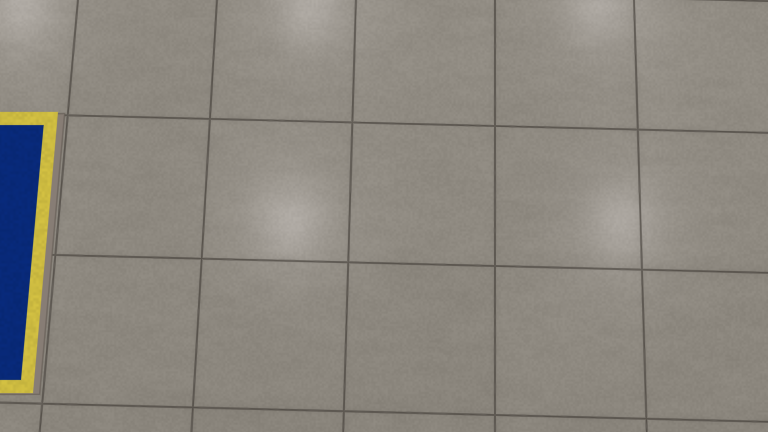
Reproduce this texture procedurally as a Shadertoy shader.

```glsl
// Large greige floor tiles seen in slight perspective, with thin dark grout,
// soft reflections of ceiling lamps, and a framed blue panel at the left edge.
// Tile coordinates come from a projective map; grain and wear come from noise.

float hash(vec2 p) {
    p = fract(p * vec2(0.1031, 0.1137));
    p += dot(p, p.yx + 33.33);
    return fract((p.x + p.y) * p.x * 7.31 + p.y * 13.7);
}

float noise(vec2 p) {
    vec2 i = floor(p), f = fract(p);
    f = f * f * (3.0 - 2.0 * f);
    return mix(mix(hash(i), hash(i + vec2(1, 0)), f.x),
               mix(hash(i + vec2(0, 1)), hash(i + vec2(1, 1)), f.x), f.y);
}

// Coverage of the region where distance d is negative
float cover(float d, float pixel) {
    return smoothstep(0.75 * pixel, -0.75 * pixel, d);
}

// Column and row coordinates; whole numbers lie on the grout
vec2 tileCoords(vec2 p) {
    float across = p.x - 1.1458;
    float down = p.y - 0.2917 - 0.025 * across;
    return vec2(across / (0.3218 + 0.0295 * p.y),
                down / (0.3142 + 0.0303 * down));
}

// Two rows of lamp reflections, each a bright core in a wide halo
float lampGlow(vec2 p) {
    float glow = 0.0;
    for (int row = 0; row < 2; row++) {
        for (int i = 0; i < 3; i++) {
            float r = float(row), n = float(i);
            vec2 lamp = vec2(mix(0.05, -0.09, r) + mix(0.67, 0.765, r) * n,
                             mix(0.015, 0.515, r));
            vec2 q = (p - lamp) * vec2(1.0, 0.9);
            float d2 = dot(q, q);
            glow += 0.65 * exp(-d2 / 0.006) + 0.35 * exp(-d2 / 0.03);
        }
    }
    return glow;
}

void mainImage(out vec4 fragColor, in vec2 fragCoord) {
    // Units of canvas height, with y pointing down
    float pixel = 1.0 / iResolution.y;
    vec2 p = fragCoord * pixel;
    p.y = 1.0 - p.y;

    // Tile surface: shade per tile, faint streaks and fine grain
    vec2 uv = tileCoords(p);
    float tileShade = hash(floor(uv) + 17.0) - 0.5;
    vec3 color = vec3(0.555, 0.535, 0.500) - 0.018 * (p.y - 0.4);
    color += 0.010 * tileShade;
    color += 0.018 * (noise(uv * vec2(5.0, 14.0) + 40.0) - 0.5);
    color += 0.030 * (noise(p * 210.0) - 0.5);

    // Lamp reflections, slightly cooler than the tile
    float glow = lampGlow(p) * (1.0 + 0.2 * tileShade);
    color += vec3(0.125, 0.125, 0.135) * glow;

    // Grout with uneven width and tone
    vec2 toLine = abs(fract(uv + 0.5) - 0.5) * (0.3218 + 0.0295 * p.y);
    float wear = noise(p * 75.0);
    float lineDist = min(toLine.x, toLine.y);
    float grout = cover(lineDist - 0.0019 - 0.0009 * wear, pixel);
    vec3 groutColor = vec3(0.31, 0.29, 0.265) + 0.07 * wear + 0.05 * glow;
    color *= 1.0 - 0.05 * exp(-lineDist / 0.006);
    color = mix(color, groutColor, 0.9 * grout);

    // Slanted panel: edge strip and shadow, yellow frame, blue field
    float slantedX = p.x + 0.089 * (p.y - 0.259);
    float panel = max(slantedX - 0.1343, abs(p.y - 0.5845) - 0.3255);
    float side = max(slantedX - 0.1500, abs(p.y - 0.5880) - 0.3250);
    color = mix(color, vec3(0.53, 0.49, 0.46), cover(side, pixel));
    color = mix(color, vec3(0.40, 0.37, 0.34),
                0.7 * cover(abs(side) - 0.0018, pixel));
    float tone = 0.96 + 0.08 * noise(p * 150.0);
    color = mix(color, vec3(0.80, 0.73, 0.25) * tone, cover(panel, pixel));
    color = mix(color, vec3(0.03, 0.16, 0.47) * tone,
                cover(panel + 0.0305, pixel));

    fragColor = vec4(color, 1.0);
}
```
